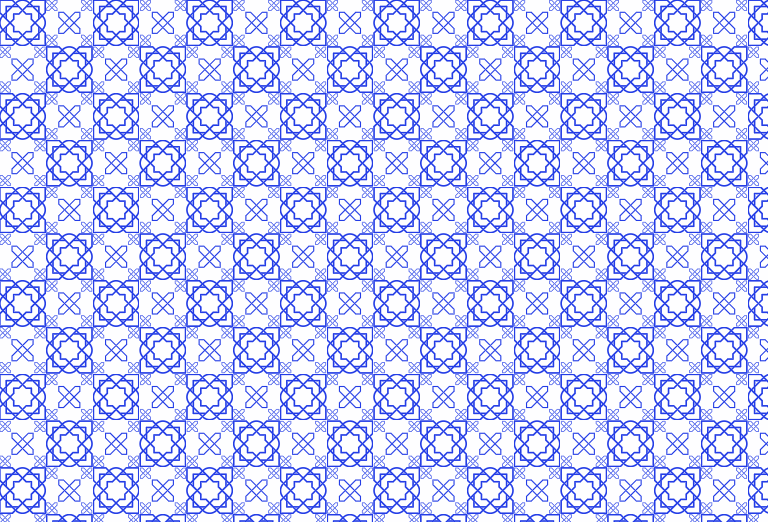
Reproduce this pattern procedurally as a Shadertoy shader.

```glsl
// Checkerboard of blue line-work stars, with small knots in the open cells.

const float CELLS_DOWN = 11.16;
const vec2 GRID_OFFSET = vec2(0.018, 0.012);
const vec3 PAPER = vec3(0.995, 0.995, 1.0);
const vec3 INK = vec3(0.14, 0.24, 0.90);

float segment(vec2 p, vec2 a, vec2 b) {
    vec2 ap = p - a, ab = b - a;
    return length(ap - ab * clamp(dot(ap, ab) / dot(ab, ab), 0.0, 1.0));
}

// Folds the square onto one eighth, where 0 <= x <= y.
vec2 foldEighth(vec2 p) {
    p = abs(p);
    return p.x > p.y ? p.yx : p;
}

// Square corner whose arms turn diagonally inward to meet at (0, w).
float cornerBand(vec2 q, float w) {
    float arm = segment(q, vec2(1.0 - w, 1.0), vec2(1.0));
    return min(arm, segment(q, vec2(1.0 - w, 1.0), vec2(0.0, w)));
}

// Outline of two overlaid squares: an eight-pointed star.
float octagram(vec2 q, float radius) {
    float side = radius * sqrt(0.5);
    vec2 notch = vec2(radius - side, side);
    return min(segment(q, vec2(0.0, radius), notch),
               segment(q, notch, vec2(side)));
}

// Diamond with a round dome of radius r at each tip.
float domedDiamond(vec2 q, float r) {
    vec2 center = vec2(0.0, 1.0 - r);
    vec2 joint = center + r * sqrt(0.5);
    vec2 middle = vec2(0.5 * (joint.x + joint.y));
    float edge = segment(q, joint, middle);
    vec2 d = q - center;
    return d.x < d.y ? min(edge, abs(length(d) - r)) : edge;
}

float largeStar(vec2 p) {
    const float BAND = 0.55, CHEVRON = 0.72;
    vec2 q = foldEighth(p);
    float d = min(cornerBand(q, BAND), octagram(q, BAND));
    d = min(d, domedDiamond(q, 0.42));
    return min(d, segment(q, vec2(CHEVRON - BAND, CHEVRON), vec2(CHEVRON)));
}

// Two crossing square-ended bands.
float knot(vec2 p) {
    const float BAND = 0.45;
    vec2 q = foldEighth(p);
    float core = segment(q, vec2(0.0, BAND), vec2(0.5 * BAND));
    return min(cornerBand(q, BAND), core);
}

// Pixel coverage of a line, also right for lines thinner than a pixel.
float stroke(float d, float halfWidth, float pixel) {
    return clamp((halfWidth - d) / pixel + 0.5, 0.0, 1.0)
         - clamp((-halfWidth - d) / pixel + 0.5, 0.0, 1.0);
}

void mainImage(out vec4 fragColor, in vec2 fragCoord) {
    // Grid rows are counted from the top edge.
    vec2 fromTop = vec2(fragCoord.x, iResolution.y - fragCoord.y);
    vec2 grid = fromTop / iResolution.y * CELLS_DOWN + GRID_OFFSET;
    vec2 cell = floor(grid);
    vec2 p = 2.0 * fract(grid) - 1.0;
    float pixel = 2.0 * CELLS_DOWN / iResolution.y;

    float ink;
    if (mod(cell.x + cell.y, 2.0) < 0.5) {
        const float STAR = 0.97;
        ink = stroke(largeStar(p / STAR) * STAR, 0.035, pixel);
    } else {
        // One knot in the middle and a finer one near each corner.
        const float MIDDLE = 0.45, CORNER = 0.22;
        float middle = knot(p / MIDDLE) * MIDDLE;
        float corner = knot((abs(p) - 0.745) / CORNER) * CORNER;
        ink = max(stroke(middle, 0.024, pixel), stroke(corner, 0.014, pixel));
    }
    fragColor = vec4(mix(PAPER, INK, ink), 1.0);
}
```
